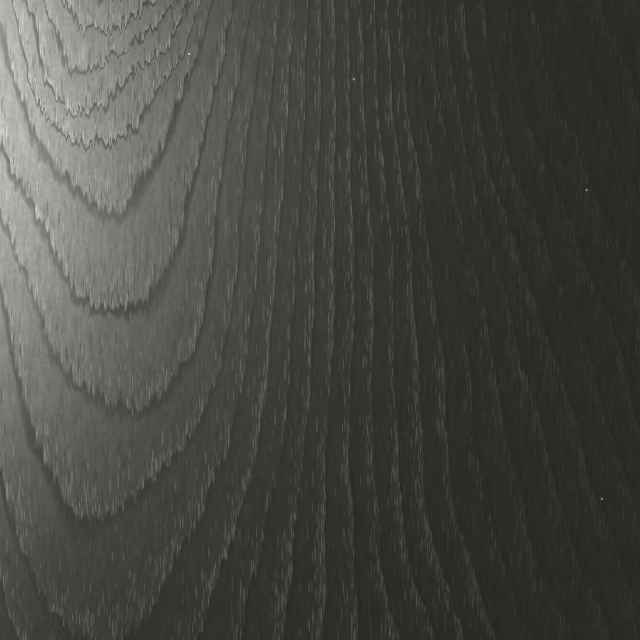
Reproduce this texture procedurally as a three.js fragment shader.

```glsl
// Dark stained ash board: nested cathedral arches on the left run into steep grain on the right.
// A ring field draws soft continuous bands and sets the density of fine vertical pores,
// scattered in jittered cells; fibres and a sheen from the upper left finish the surface.

varying vec2 vUv;

const vec3 STAIN = vec3(0.165, 0.163, 0.146);
const vec3 SHEEN = vec3(0.565, 0.565, 0.555);
const vec3 PORE = vec3(0.125, 0.136, 0.136);
const float ARCH_AXIS = 0.165;

float hash(vec2 p) {
  vec3 q = fract(vec3(p.xyx) * 0.1031);
  q += dot(q, q.yzx + 33.33);
  return fract((q.x + q.y) * q.z);
}

float valueNoise(vec2 p) {
  vec2 i = floor(p);
  vec2 f = fract(p);
  f = f * f * (3.0 - 2.0 * f);
  float low = mix(hash(i), hash(i + vec2(1.0, 0.0)), f.x);
  float high = mix(hash(i + vec2(0.0, 1.0)), hash(i + vec2(1.0)), f.x);
  return mix(low, high, f.y);
}

// Layered sines that bend the grain
float wobble(vec2 p) {
  return 0.024 * sin(13.0 * p.x + 9.0 * p.y)
       + 0.011 * sin(29.0 * p.x - 17.0 * p.y + 1.0)
       + 0.006 * sin(21.0 * p.x + 43.0 * p.y);
}

// Growth rings: parabolic arches that straighten, then lean the other way
float ringPhase(vec2 p) {
  float side = p.x - ARCH_AXIS + 0.01 * sin(9.0 * p.y);
  float d = side < 0.0 ? -1.25 * side : side;
  float bend = min(d, 0.22);
  float arch = 7.0 * bend * (2.0 * d - bend);
  float lean = mix(1.0, -1.1, smoothstep(0.25, 0.85, p.x));
  float level = lean * p.y - arch + wobble(p);
  return 5.7 * level + 12.0 * max(level - 0.72, 0.0);
}

// Pores crowd at the lower edge of each ring and thin out above it
float poreDensity(float phase, float patches) {
  float t = fract(phase);
  float strength = mix(0.3, 1.0, hash(vec2(floor(phase) + 50.0, 7.0)));
  float band = smoothstep(0.0, 0.1, t) * exp(-4.2 * t);
  return 0.02 + 1.35 * strength * mix(0.4, 1.3, patches) * band;
}

// One layer of tapered vertical dashes, one per staggered cell
float poreLayer(vec2 p, vec2 size, float density, float seed) {
  float column = floor(p.x / size.x);
  float shift = hash(vec2(column, seed));
  float row = floor(p.y / size.y + shift);
  vec2 id = vec2(column, row);
  float jitter = 0.3 * (hash(id + seed + 5.0) - 0.5);
  vec2 center = vec2(column + 0.5 + jitter, row + 0.5 - shift) * size;
  float chance = hash(id + seed + 17.0);
  float keep = smoothstep(chance - 0.05, chance + 0.12, density);
  vec2 q = abs(p - center) / size;
  float reach = mix(0.25, 0.5, hash(id + seed + 31.0));
  float dash = (1.0 - smoothstep(0.0, 0.42, q.x)) * (1.0 - smoothstep(0.3 * reach, reach, q.y));
  return keep * dash * mix(0.4, 1.0, hash(id + seed + 43.0));
}

float pores(vec2 p, float density, float seed) {
  float sum = 0.0;
  for (int i = 0; i < 4; i++) {
    float k = float(i);
    vec2 size = vec2(0.0036, 0.026) * (1.0 + 0.22 * k);
    sum = max(sum, poreLayer(p + 0.0013 * k, size, density, seed + 11.0 * k));
  }
  return sum;
}

// Soft dark seam that deepens toward the end of one ring and stops at the next
float ringSeam(float phase) {
  float t = fract(phase + 0.5) - 0.5;
  return smoothstep(-0.16, -0.02, t) * (1.0 - smoothstep(0.0, 0.08, t));
}

// Light falling off from the upper left edge
float sheen(vec2 p) {
  float dy = (p.y - 0.85) / 0.6;
  return exp(-pow(p.x / 0.325, 1.45) - dy * dy);
}

// Rare pale flecks of dust
float dust(vec2 p, float cells) {
  vec2 id = floor(p * cells);
  vec2 center = 0.2 + 0.6 * vec2(hash(id + 3.0), hash(id + 9.0));
  float dist = length(fract(p * cells) - center) / cells;
  return step(hash(id + 21.0), 0.1) * (1.0 - smoothstep(0.001, 0.003, dist));
}

void main() {
  vec2 p = vUv;
  float light = sheen(p);
  float glow = smoothstep(0.02, 0.5, light);
  float fibre = valueNoise(p * vec2(260.0, 40.0));
  float grit = valueNoise(p * vec2(330.0, 210.0) + 40.0);
  float patches = valueNoise(p * vec2(16.0, 8.0));
  float fade = mix(1.0, 0.35, smoothstep(0.5, 0.95, p.x));

  // Fibres fray the ring edges vertically
  float phase = ringPhase(p + vec2(0.0, 0.028 * (fibre - 0.5)));
  float density = poreDensity(phase, patches);

  vec3 color = STAIN + SHEEN * light;
  color *= 1.0 + 0.11 * (fibre - 0.5) + 0.08 * (grit - 0.5);
  color *= 1.0 - (0.06 + 0.24 * glow) * mix(0.5, 1.0, patches) * ringSeam(phase);
  color *= 1.0 - 0.22 * glow * pores(p + vec2(0.002, -0.003), density, 61.0);
  color += PORE * fade * (0.32 * density + 0.95 * pores(p, density, 2.0));
  color += 0.3 * dust(p, 6.0);
  gl_FragColor = vec4(color, 1.0);
}
```
